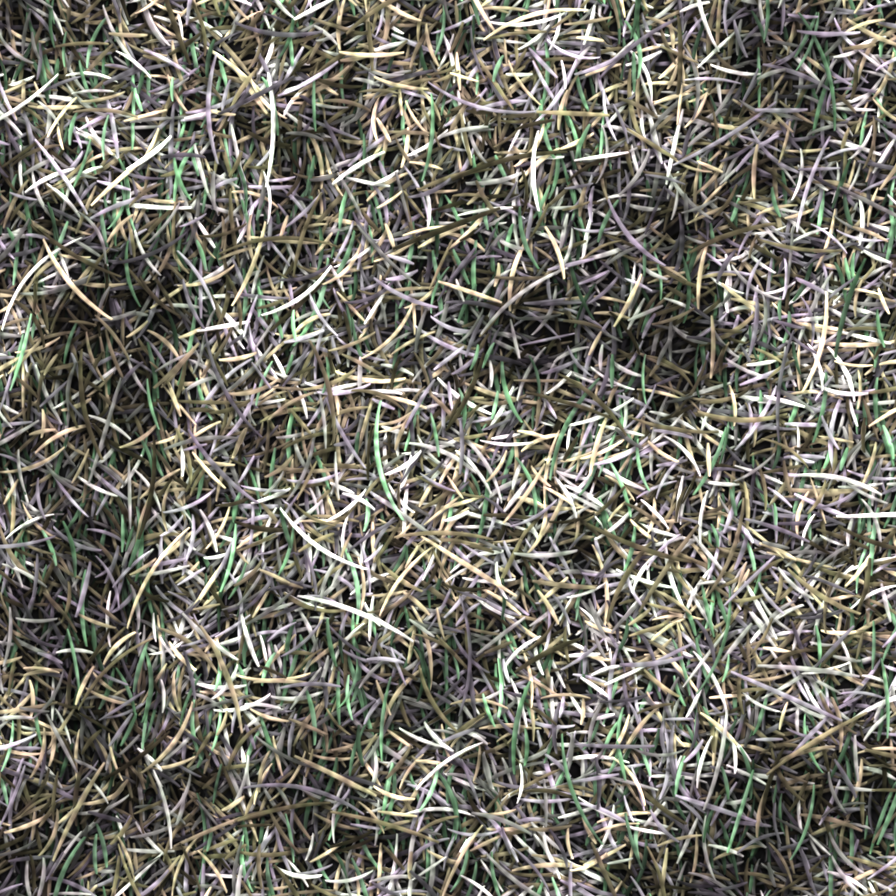
Write a Shadertoy shader that draws this texture.

```glsl
// Dry tangled grass: many layers of thin, bent, tapered blades scattered on
// jittered grids and composited from dark undergrowth up to sunlit straw.
// Each blade casts a soft shadow; broad noise opens darker hollows.

const int   LAYERS       = 23;
const float FINE_CELLS   = 27.0;    // cells per canvas, short blades
const float COARSE_CELLS = 8.5;     // cells per canvas, long blades
const float THIN         = 0.0015;  // half widths
const float THICK        = 0.0033;
const float SOFTNESS     = 0.0014;  // edge blur
const float SHADOW_REACH = 0.0045;
const float SHADOW_DEPTH = 0.25;
const float EXPOSURE     = 1.40;
const float GREEN_SHARE  = 0.12;

const vec3 SOIL  = vec3(0.085, 0.082, 0.085);
const vec3 GREEN = vec3(0.45, 0.60, 0.46);
const vec3 STRAW = vec3(0.78, 0.71, 0.58);
const vec3 PALE  = vec3(0.85, 0.84, 0.81);
const vec3 ROSE  = vec3(0.60, 0.57, 0.61);
const vec3 OLIVE = vec3(0.42, 0.39, 0.30);

float hash(vec2 p) {
    return fract(sin(dot(p, vec2(127.1, 311.7))) * 43758.5453);
}

vec4 hash4(vec2 p) {
    float s = dot(p, vec2(127.1, 311.7));
    float t = dot(p, vec2(269.5, 183.3));
    return fract(sin(vec4(s, t, s + 2.3 * t, t - 1.7 * s)) * 43758.5453);
}

float noise(vec2 p) {
    vec2 i = floor(p), f = fract(p);
    f = f * f * (3.0 - 2.0 * f);
    vec2 e = vec2(0.0, 1.0);
    return mix(mix(hash(i), hash(i + e.yx), f.x),
               mix(hash(i + e.xy), hash(i + e.yy), f.x), f.y);
}

// Tint by kind; kinds below GREEN_SHARE are fresh grass
vec3 bladeTint(float kind) {
    if (kind < GREEN_SHARE) return GREEN;
    if (kind < 0.37) return STRAW;
    if (kind < 0.57) return PALE;
    return kind < 0.82 ? ROSE : OLIVE;
}

// Slowly turning lie of the dry grass
float lieAngle(vec2 p) {
    return 0.6 + 0.9 * sin(5.0 * p.x + 2.0 * sin(4.0 * p.y)) + 0.7 * sin(6.0 * p.y - 3.0 * p.x);
}

// Paints one blade and its shadow over col; depth runs 0 (deep) to 1 (top)
void paintBlade(inout vec3 col, vec2 p, vec2 cell, vec2 seed, float cells,
                float depth, float hollow, float grain) {
    vec4 place = hash4(seed);
    vec2 center = (cell + place.xy) / cells;
    vec2 q = p - center;
    float halfLen = mix(0.35, 0.85, place.w) / cells;
    if (length(q) > halfLen * 1.06 + SHADOW_REACH) return;

    vec4 look = hash4(seed + 51.7);
    float angle = look.x < GREEN_SHARE
        ? 1.57 + (place.z - 0.5) * 0.9
        : lieAngle(center) + (place.z - 0.5) * 2.7;
    vec2 axis = vec2(cos(angle), sin(angle));
    q = vec2(dot(q, axis), dot(q, vec2(-axis.y, axis.x)));
    q.y += (look.z - 0.5) * 0.65 * cells * q.x * q.x;

    float along = q.x / halfLen;
    float size = clamp(1.1 - cells / 32.0, 0.0, 1.0);
    float width = mix(THIN, THICK, 0.55 * look.w + 0.45 * size);
    width *= 1.0 - 0.5 * along * along;
    float tip = smoothstep(halfLen + SOFTNESS, halfLen - SOFTNESS, abs(q.x));

    // Shadow first, on the lower side
    float gap = abs(q.y + 0.0015 * sign(axis.x)) - width;
    col *= 1.0 - SHADOW_DEPTH * tip * smoothstep(SHADOW_REACH, 0.0, gap);

    // Lit blade with a rounded cross section
    float cover = tip * smoothstep(SOFTNESS, -SOFTNESS, abs(q.y) - width);
    float light = mix(0.45, 1.0, depth) * mix(0.45, 1.5, look.y);
    light *= mix(hollow, 1.0, 0.55 * depth);
    light *= 0.92 + 0.18 * clamp(q.y / width, -1.0, 1.0) * sign(axis.x);
    light *= 0.72 + 0.5 * grain;
    col = mix(col, bladeTint(look.x) * light * EXPOSURE, cover);
}

void mainImage(out vec4 fragColor, in vec2 fragCoord) {
    vec2 p = fragCoord / iResolution.y;

    // Hollows, fine grain and undergrowth
    float clump = 0.6 * noise(p * 8.0 + 3.1) + 0.4 * noise(p * 19.0 + 7.7);
    float hollow = mix(0.3, 1.2, smoothstep(0.22, 0.68, clump));
    float grain = noise(p * 150.0);
    vec3 col = SOIL * (0.6 + 1.1 * noise(p * 90.0 + 11.0));

    // Layers of blades, deep to top
    for (int i = 0; i < LAYERS; i++) {
        float layer = float(i);
        float depth = layer / float(LAYERS - 1);
        float coarse = fract(layer * 0.618 + 0.3);
        float cells = mix(FINE_CELLS, COARSE_CELLS, coarse * coarse);
        vec2 shift = hash4(vec2(layer, 4.0)).xy;
        vec2 home = floor(p * cells + shift);
        for (int y = -1; y <= 1; y++)
        for (int x = -1; x <= 1; x++) {
            vec2 cell = home + vec2(x, y);
            paintBlade(col, p, cell - shift, cell + layer * 17.3, cells, depth, hollow, grain);
        }
    }

    // Faint drift between rosy and greenish light
    float drift = noise(p * 70.0 + 5.0) - 0.5;
    col *= 1.0 + drift * vec3(0.08, -0.06, 0.08);
    fragColor = vec4(clamp(col, 0.0, 1.0), 1.0);
}
```
